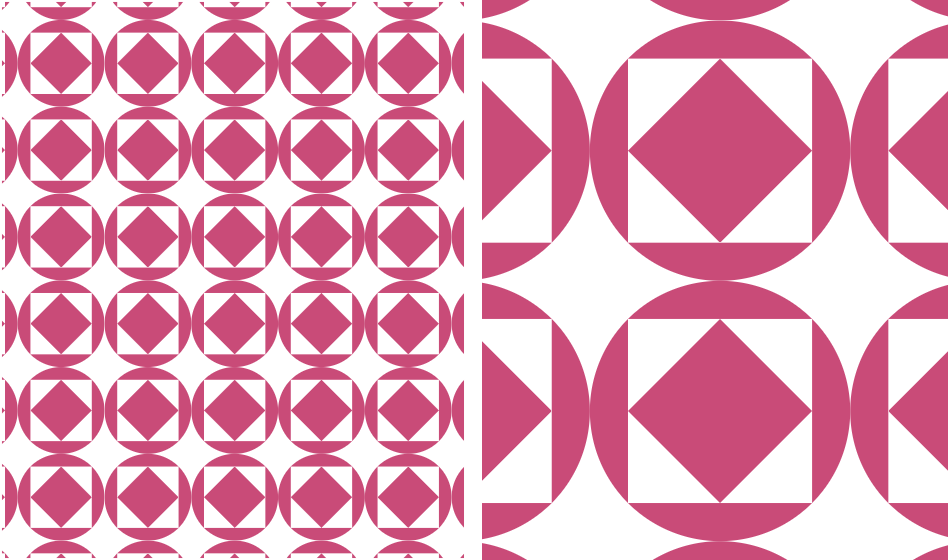
Left, the full canvas; right, a detail of the centre.
Give the GLSL for this pattern, as a Shadertoy shader.

```glsl
// Grid of touching discs, each with an inscribed white square and a diamond inside it.

#define PERIOD 0.15497               // tile size, in canvas heights
#define GRID_SHIFT vec2(0.003, 0.077) // a disc centre, from the canvas centre
#define MARGIN 0.0035                // white border around the canvas
#define ROSE vec3(0.788, 0.294, 0.471)
#define PAPER vec3(1.0)

float boxDistance(vec2 p, vec2 halfSize) {
    vec2 q = abs(p) - halfSize;
    return length(max(q, 0.0)) + min(max(q.x, q.y), 0.0);
}

float diamondDistance(vec2 p, float reach) {
    return (abs(p.x) + abs(p.y) - reach) * sqrt(0.5);
}

// Share of a pixel that lies inside the shape
float coverage(float dist) {
    return clamp(0.5 - dist * iResolution.y, 0.0, 1.0);
}

void mainImage(out vec4 fragColor, in vec2 fragCoord) {
    vec2 uv = (fragCoord - 0.5 * iResolution.xy) / iResolution.y;

    // Tile coordinates, zero at each disc centre
    vec2 tile = (fract((uv - GRID_SHIFT) / PERIOD + 0.5) - 0.5) * PERIOD;
    float radius = 0.5 * PERIOD;
    float halfSide = radius * sqrt(0.5);

    // Nested shapes: disc, minus square, plus diamond
    float disc = coverage(length(tile) - radius);
    float square = coverage(boxDistance(tile, vec2(halfSide)));
    float diamond = coverage(diamondDistance(tile, halfSide));
    float ink = max(disc * (1.0 - square), diamond);

    // Plain border
    vec2 halfCanvas = 0.5 * iResolution.xy / iResolution.y;
    ink *= coverage(boxDistance(uv, halfCanvas - MARGIN));

    fragColor = vec4(mix(PAPER, ROSE, ink), 1.0);
}
```
